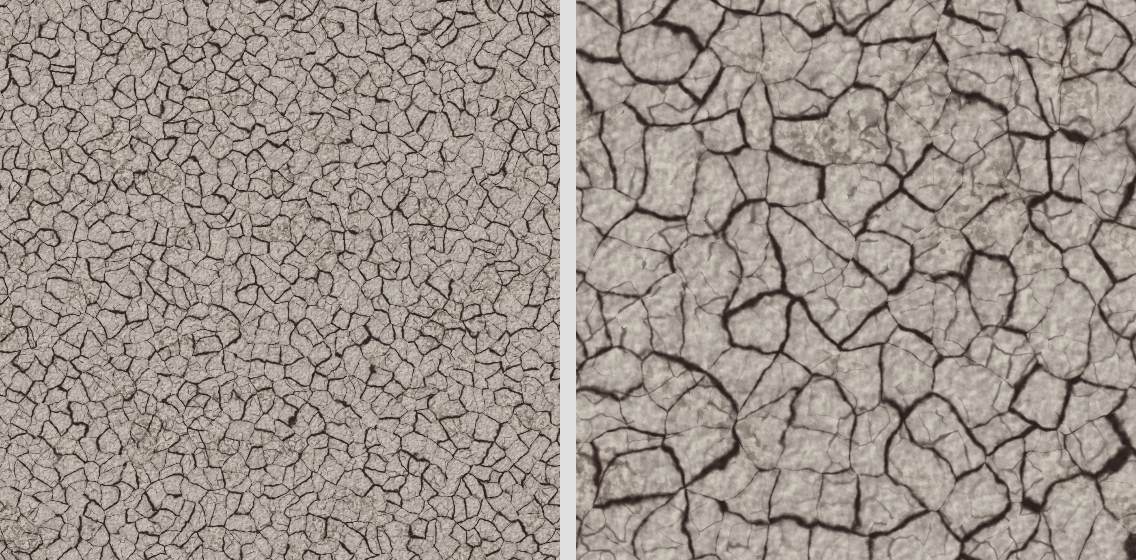
Left: the whole. Right: its middle third, enlarged.
Write a Shadertoy shader that draws this texture.

```glsl
// Dry, cracked mud: warped Voronoi plates whose borders open by random amounts,
// finer hairline cracks inside the plates, small crumbled spots and gritty relief.
// One tone value is built up and finally mapped from crack brown to pale clay.

const vec3 CRACK_BROWN = vec3(0.14, 0.095, 0.085);
const vec3 PALE_CLAY = vec3(0.74, 0.71, 0.67);
const vec3 EARTH_TINT = vec3(0.006, -0.002, -0.006);

const float PLATE_SCALE = 33.0;
const float HAIRLINE_SCALE = 66.0;

float hash21(vec2 p) {
    vec3 q = fract(p.xyx * 0.1031);
    q += dot(q, q.yzx + 33.33);
    return fract((q.x + q.y) * q.z);
}

vec2 hash22(vec2 p) {
    vec3 q = fract(p.xyx * vec3(0.1031, 0.1030, 0.0973));
    q += dot(q, q.yzx + 33.33);
    return fract((q.xx + q.yz) * q.zy);
}

float valueNoise(vec2 p) {
    vec2 cell = floor(p), f = fract(p);
    f = f * f * (3.0 - 2.0 * f);
    float low = mix(hash21(cell), hash21(cell + vec2(1, 0)), f.x);
    float high = mix(hash21(cell + vec2(0, 1)), hash21(cell + vec2(1, 1)), f.x);
    return mix(low, high, f.y);
}

float fbm(vec2 p) {
    float sum = 0.0, weight = 0.5;
    for (int i = 0; i < 4; i++) {
        sum += weight * valueNoise(p);
        p = mat2(1.6, 1.2, -1.2, 1.6) * p + 17.3;
        weight *= 0.5;
    }
    return sum / 0.9375;
}

vec2 rotate(vec2 p, float angle) {
    float c = cos(angle), s = sin(angle);
    return vec2(c * p.x - s * p.y, s * p.x + c * p.y);
}

// Bends straight borders: slow curves plus small jagged steps.
vec2 warp(vec2 p, float bend, float jag) {
    vec2 slow = vec2(valueNoise(p * 0.9), valueNoise(p * 0.9 + 41.0)) - 0.5;
    vec2 quick = vec2(valueNoise(p * 5.0 + 9.0), valueNoise(p * 5.0 + 73.0)) - 0.5;
    return p + bend * slow + jag * quick;
}

vec2 site(vec2 cell) {
    return 0.08 + 0.84 * hash22(cell);
}

// x: distance to the nearest crack wall (negative inside), y: random plate value.
vec2 crackField(vec2 p, float thin, float wide) {
    vec2 cell = floor(p), local = fract(p);
    vec2 home = vec2(0.0), toHome = vec2(0.0);
    float best = 8.0;
    for (int y = -1; y <= 1; y++)
    for (int x = -1; x <= 1; x++) {
        vec2 offset = vec2(x, y);
        vec2 toSite = offset + site(cell + offset) - local;
        float d = dot(toSite, toSite);
        if (d < best) { best = d; home = offset; toHome = toSite; }
    }
    float gap = 8.0;
    for (int y = -2; y <= 2; y++)
    for (int x = -2; x <= 2; x++) {
        vec2 offset = home + vec2(x, y);
        vec2 toSite = offset + site(cell + offset) - local;
        vec2 across = toSite - toHome;
        if (dot(across, across) > 1e-4) {
            float border = dot(0.5 * (toHome + toSite), normalize(across));
            float opening = hash21(2.0 * cell + home + offset + 5.0);
            gap = min(gap, border - mix(thin, wide, opening));
        }
    }
    return vec2(gap, hash21(cell + home + 91.0));
}

float coverage(float gap, float softness) {
    return 1.0 - smoothstep(-0.5 * softness, 0.8 * softness, gap);
}

// Slope of the gritty surface toward a light at the upper left.
float gritRelief(vec2 p) {
    return fbm(p) - fbm(p + vec2(-0.5, 0.5));
}

void mainImage(out vec4 fragColor, in vec2 fragCoord) {
    float pixel = 1.0 / min(iResolution.x, iResolution.y);
    vec2 uv = fragCoord * pixel + 0.37;

    // Small crumbled spots
    float crumble = smoothstep(0.54, 0.76, fbm(uv * 21.0 + 3.0));
    float speckle = smoothstep(0.46, 0.66, fbm(uv * 230.0 + 60.0));
    float grit = fbm(uv * 300.0);

    // Wide cracks between plates
    vec2 platePoint = warp(rotate(uv * PLATE_SCALE, 0.6), 0.7, 0.09);
    vec2 plate = crackField(platePoint, -0.022, 0.054);
    float ragged = 0.03 * (valueNoise(uv * 110.0) - 0.5) + 0.05 * (grit - 0.5);
    float wall = plate.x + ragged + 0.01 * crumble;
    float crack = coverage(wall, max(0.065, pixel * PLATE_SCALE));

    // Hairlines inside plates
    vec2 shardPoint = warp(rotate(uv * HAIRLINE_SCALE, 1.1) + 31.0, 0.6, 0.1);
    vec2 shard = crackField(shardPoint, -0.1, 0.055);
    float hairline = coverage(shard.x + ragged, max(0.11, pixel * HAIRLINE_SCALE));
    hairline *= 0.35 + 0.65 * smoothstep(0.25, 0.6, valueNoise(uv * 36.0 + 8.0));

    // Clay surface
    float tone = 0.995 + 0.03 * (plate.y - 0.5) + 0.04 * (shard.y - 0.5);
    tone += 0.02 * (fbm(uv * 7.0) - 0.5) + 0.3 * (grit - 0.5);
    tone += 0.34 * gritRelief(uv * 270.0 + 5.0);
    tone -= 0.2 * exp(-11.0 * max(wall, 0.0));
    tone -= crumble * 0.22 * speckle + 0.07 * speckle;

    // Cracks over clay
    tone = mix(tone, 0.25, 0.75 * hairline);
    tone = mix(tone, 0.16 * grit, crack);

    vec3 color = mix(CRACK_BROWN, PALE_CLAY, clamp(tone, 0.0, 1.12));
    color += EARTH_TINT * crumble;
    fragColor = vec4(color, 1.0);
}
```
